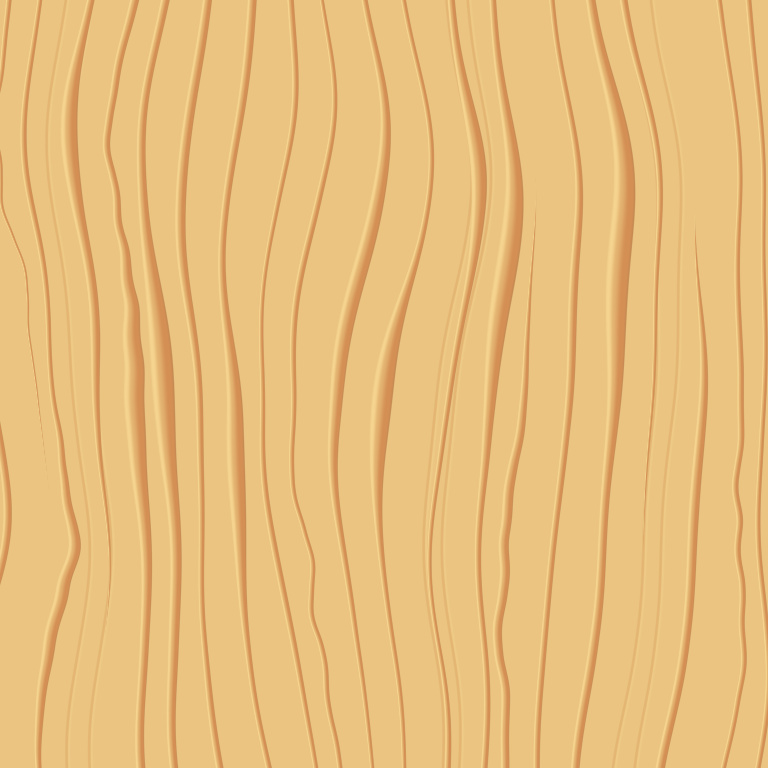
Give the GLSL for this texture, as a WebGL 2 fragment shader.

```glsl
#version 300 es
precision highp float;
// Carved wood grain: upright raised strands on a flat tan board.
// Each strand is a wavering centre line with a varying half width, shaded
// from a light left rim to a dark right rim; faint hairlines lie beneath.

uniform vec2 u_resolution;
out vec4 fragColor;

const vec3 BOARD     = vec3(0.92, 0.77, 0.51);
const vec3 HIGHLIGHT = vec3(0.96, 0.83, 0.56);
const vec3 MIDTONE   = vec3(0.89, 0.70, 0.44);
const vec3 SHADE     = vec3(0.83, 0.56, 0.33);
const vec3 RIM       = vec3(0.77, 0.54, 0.32);
const int STRANDS = 20;
const int HAIRLINES = 3;

float hash(vec2 p) {
    vec3 q = fract(p.xyx * 0.1031);
    q += dot(q, q.yzx + 33.33);
    return fract((q.x + q.y) * q.z);
}

float cornerSlope(vec2 cell, vec2 offset) {
    float angle = 6.2832 * hash(cell);
    return dot(vec2(cos(angle), sin(angle)), offset);
}

float gradientNoise(vec2 p) {
    vec2 i = floor(p), f = fract(p);
    vec2 u = f * f * f * (f * (f * 6.0 - 15.0) + 10.0);
    vec2 r = vec2(1.0, 0.0);
    float low  = mix(cornerSlope(i, f), cornerSlope(i + r.xy, f - r.xy), u.x);
    float high = mix(cornerSlope(i + r.yx, f - r.yx), cornerSlope(i + r.xx, f - r.xx), u.x);
    return mix(low, high, u.y);
}

float bell(float x, float width) {
    return exp(-x * x / (width * width));
}

// Sideways bend shared by neighbouring lines, so they flow together
float flow(float x, float y) {
    return 0.085 * gradientNoise(vec2(x * 2.2 + 3.7, y * 1.7 + 8.2))
         + 0.022 * gradientNoise(vec2(x * 5.0 + 17.0, y * 3.6 + 2.4));
}

float strandCentre(float id, float y) {
    float x = (id + 0.5 + 0.55 * (hash(vec2(id, 11.0)) - 0.5)) / float(STRANDS);
    float own = 0.016 * gradientNoise(vec2(id * 7.31 + 0.4, y * 2.6));
    float wiggly = step(0.75, hash(vec2(id, 23.0)));
    float span = bell(y - mix(0.2, 0.85, hash(vec2(id, 29.0))), 0.17);
    float wiggle = 0.016 * wiggly * span * gradientNoise(vec2(id * 3.17 + 0.3, y * 13.0));
    return x + flow(x, y) + own + wiggle;
}

float strandHalfWidth(float id, float y) {
    float width = mix(0.0028, 0.0062, hash(vec2(id, 37.0)));
    width *= 1.0 + 0.7 * gradientNoise(vec2(id * 5.73 + 0.6, y * 2.3));

    // Some strands swell into a long spindle
    float swells = step(0.6, hash(vec2(id, 41.0)));
    float middle = mix(0.15, 0.85, hash(vec2(id, 43.0)));
    float reach = mix(0.1, 0.24, hash(vec2(id, 47.0)));
    width += swells * mix(0.005, 0.012, hash(vec2(id, 53.0))) * bell(y - middle, reach);

    // Some strands thin out to a point, upwards or downwards
    float tapers = step(0.66, hash(vec2(id, 59.0)));
    float tip = mix(0.08, 0.35, hash(vec2(id, 61.0)));
    float along = hash(vec2(id, 67.0)) < 0.6 ? y : 1.0 - y;
    return width * mix(1.0, clamp((along - tip) / 0.4, 0.0, 1.0), tapers);
}

// Cross section colour, t runs from 0 at the left rim to 1 at the right
vec3 strandColour(float t) {
    vec3 c = mix(BOARD, HIGHLIGHT, smoothstep(-0.05, 0.1, t));
    c = mix(c, MIDTONE, smoothstep(0.14, 0.4, t));
    c = mix(c, SHADE, smoothstep(0.36, 0.74, t));
    return mix(c, RIM, smoothstep(0.87, 1.0, t));
}

float stripe(float d, float halfWidth, float pixel) {
    return smoothstep(-pixel, pixel, halfWidth - abs(d)) * min(1.0, halfWidth / pixel);
}

vec3 addHairlines(vec3 colour, vec2 p, float pixel) {
    for (int i = 0; i < HAIRLINES; i++) {
        float id = float(i);
        float x = (id + 0.25 + 0.5 * hash(vec2(id, 71.0))) / float(HAIRLINES);
        float gap = mix(0.016, 0.036, hash(vec2(id, 73.0)));
        float centre = x + flow(x, p.y);
        float spread = gap * (1.0 + 0.5 * gradientNoise(vec2(id * 4.3 + 0.5, p.y * 1.5)));
        for (int side = 0; side < 2; side++) {
            float d = p.x - centre - float(side) * spread;
            colour = mix(colour, HIGHLIGHT, 0.35 * stripe(d - 0.003, 0.0016, pixel));
            colour = mix(colour, MIDTONE, 0.8 * stripe(d, 0.0018, pixel));
        }
    }
    return colour;
}

void main() {
    float scale = min(u_resolution.x, u_resolution.y);
    vec2 p = gl_FragCoord.xy / scale;
    float pixel = 0.8 / scale;

    vec3 colour = addHairlines(BOARD, p, pixel);
    for (int i = -1; i <= STRANDS; i++) {
        float id = float(i) + 2.0;
        float d = p.x - strandCentre(id - 2.0, p.y);
        float halfWidth = strandHalfWidth(id, p.y);
        float t = 0.5 + 0.5 * d / max(halfWidth, 0.0001);
        colour = mix(colour, strandColour(t), stripe(d, halfWidth, pixel));
    }
    fragColor = vec4(colour, 1.0);
}
```
